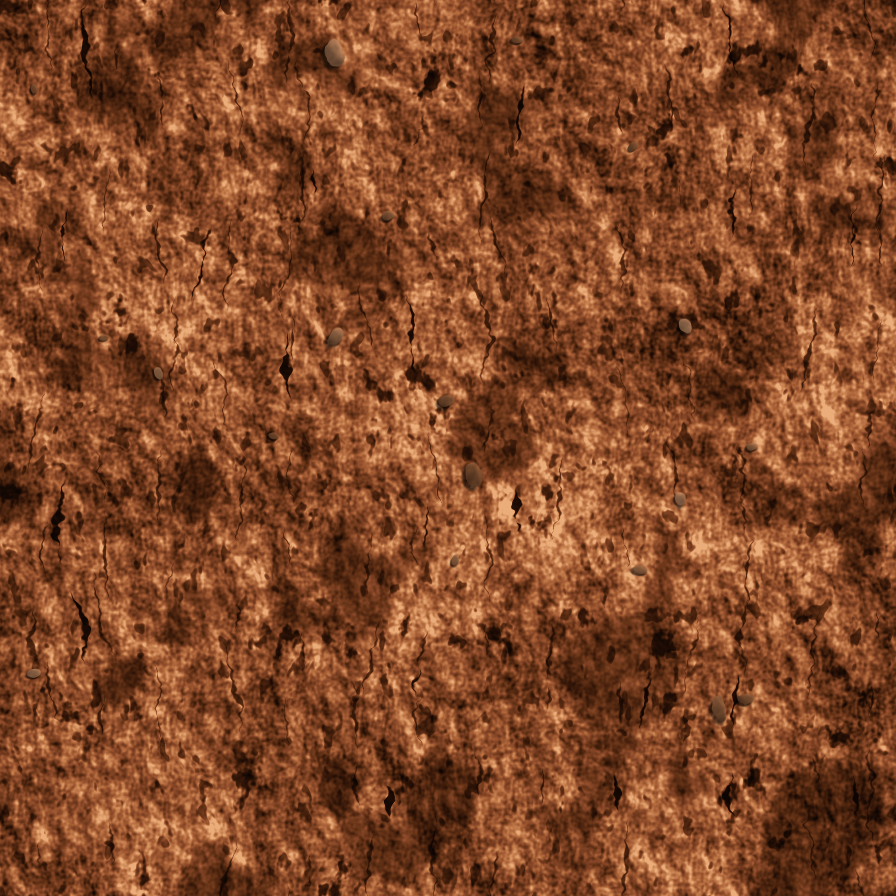
A Shadertoy shader for this texture:

```glsl
// Rough, sunlit red-brown earth: a wrapped noise height field is lit from above,
// broken into crumbs, then darkened by damp patches, pits and upright cracks.
// One tone value picks the soil colour from a ramp; every lattice wraps at the edges.
const vec2 LIGHT_DIR = vec2(0.62, 0.78);
const vec3 STONE_DARK = vec3(0.42, 0.24, 0.12);
const vec3 STONE_PALE = vec3(0.84, 0.66, 0.52);

vec2 hash2(vec2 cell, float seed) {
    vec3 q = fract(cell.xyx * vec3(0.1031, 0.1030, 0.0973) + seed * 0.137);
    q += dot(q, q.yzx + 33.33);
    return fract((q.xx + q.yz) * q.zy);
}

float cornerSlope(vec2 cell, vec2 offset, vec2 period, float seed) {
    float angle = 6.2832 * hash2(mod(cell, period), seed).x;
    return dot(vec2(cos(angle), sin(angle)), offset);
}

// Gradient noise that repeats once per unit of p
float wrapNoise(vec2 p, vec2 period, float seed) {
    p = p * period + fract(seed * vec2(0.37, 0.73));
    vec2 c = floor(p), f = p - c, e = vec2(1.0, 0.0);
    vec2 w = f * f * f * (f * (f * 6.0 - 15.0) + 10.0);
    float low = mix(cornerSlope(c, f, period, seed),
                    cornerSlope(c + e, f - e, period, seed), w.x);
    float high = mix(cornerSlope(c + e.yx, f - e.yx, period, seed),
                     cornerSlope(c + 1.0, f - 1.0, period, seed), w.x);
    return mix(low, high, w.y);
}

float fbm(vec2 p, vec2 period, int octaves, float gain, float seed) {
    float sum = 0.0, amp = 1.0;
    for (int i = 0; i < octaves; i++) {
        sum += amp * wrapNoise(p, period, seed + float(i) * 1.7);
        period *= 2.0;
        amp *= gain;
    }
    return sum;
}

float soilHeight(vec2 p) {
    return fbm(p, vec2(14.0, 11.0), 5, 0.56, 3.0);
}

// Rounded crumbs with dark creases between them
float crumbs(vec2 p) {
    return abs(wrapNoise(p, vec2(33.0, 25.0), 5.0)) + 0.8 * abs(wrapNoise(p, vec2(67.0, 52.0), 7.0))
         + 0.6 * abs(wrapNoise(p, vec2(127.0, 104.0), 9.0));
}

// Scattered upright cracks with wavering, tapered outlines
float cracks(vec2 p, vec2 grid, float halfWidth, float blur, float seed) {
    float waver = 0.010 * fbm(p, vec2(18.0, 24.0), 4, 0.6, seed + 5.0);
    float ragged = 0.8 + 1.6 * fbm(p, vec2(60.0, 50.0), 2, 0.7, seed + 9.0);
    float dark = 0.0;
    for (int i = 0; i < 9; i++) {
        vec2 cell = floor(p * grid) + vec2(i % 3 - 1, i / 3 - 1);
        vec2 id = mod(cell, grid);
        vec2 place = hash2(id, seed), kind = hash2(id, seed + 2.0);
        vec2 d = p - (cell + 0.2 + 0.6 * place) / grid;
        d.x += waver + d.y * (place.y - 0.5) * 0.4;
        float taper = 1.0 - abs(d.y) / mix(0.015, 0.06, kind.x);
        float width = halfWidth * (0.3 + kind.y) * ragged * taper;
        float body = 1.0 - smoothstep(-blur, blur, abs(d.x) - width);
        dark = max(dark, body * smoothstep(0.0, 0.25, taper) * step(0.45, place.x));
    }
    return dark;
}

// Scattered stones, each with a lit top and a shadow beneath
vec3 addStones(vec3 color, vec2 p, vec2 grid, float size, float chance, float blur, float seed) {
    float rough = 0.4 * fbm(p, vec2(45.0), 3, 0.6, seed + 4.0);
    for (int i = 0; i < 9; i++) {
        vec2 cell = floor(p * grid) + vec2(i % 3 - 1, i / 3 - 1);
        vec2 id = mod(cell, grid);
        vec2 place = hash2(id, seed), kind = hash2(id, seed + 3.0);
        if (hash2(id, seed + 6.0).x > chance) continue;
        float radius = size * mix(0.5, 1.0, kind.x), angle = 3.1416 * kind.y;
        mat2 turn = mat2(cos(angle), -sin(angle), sin(angle), cos(angle));
        vec2 d = (p - (cell + 0.25 + 0.5 * place) / grid) / radius;
        vec2 squash = vec2(1.0, mix(1.2, 1.7, place.x));
        float edge = length(turn * d * squash) - 1.0 + rough;
        float under = length(turn * (d + LIGHT_DIR * 0.4) * squash) - 1.0 + rough;
        color *= 1.0 - 0.6 * (1.0 - smoothstep(-0.2, 0.3, under));
        vec3 stone = mix(STONE_DARK, STONE_PALE, kind.x * place.y + 0.15);
        stone *= 0.95 + 0.28 * dot(d, LIGHT_DIR) + 0.7 * rough;
        float soft = blur / radius;
        color = mix(color, stone, 0.8 * (1.0 - smoothstep(-soft, soft, edge)));
    }
    return color;
}

vec3 soilColor(float tone) {
    vec3 ramp[8] = vec3[8](vec3(0.05, 0.02, 0.01), vec3(0.15, 0.06, 0.02),
        vec3(0.28, 0.13, 0.05), vec3(0.40, 0.20, 0.09), vec3(0.52, 0.27, 0.15),
        vec3(0.64, 0.36, 0.20), vec3(0.78, 0.50, 0.31), vec3(0.92, 0.68, 0.48));
    vec3 color = ramp[0];
    for (int i = 1; i < 8; i++)
        color = mix(color, ramp[i], clamp((tone - ramp[i - 1].r) / (ramp[i].r - ramp[i - 1].r), 0.0, 1.0));
    return color;
}

void mainImage(out vec4 fragColor, in vec2 fragCoord) {
    vec2 uv = fragCoord / iResolution.xy;
    float blur = max(0.0012, 1.0 / iResolution.y);
    vec2 p = uv + 0.010 * vec2(fbm(uv, vec2(9.0), 3, 0.5, 11.0), fbm(uv, vec2(9.0), 3, 0.5, 17.0));
    // Lit relief, crumbs, broad colour drift and fine grain
    float relief = soilHeight(p) - soilHeight(p + LIGHT_DIR * 0.005);
    float drift = fbm(p, vec2(4.0), 5, 0.55, 23.0);
    float tone = 0.59 + 1.05 * relief + 0.42 * (crumbs(p) - 0.45) + 0.28 * drift;
    tone += 0.18 * wrapNoise(uv, vec2(230.0), 31.0);
    // Damp patches, black hollows, small pits and cracks
    float damp = smoothstep(0.12, 0.42, fbm(p, vec2(6.0), 6, 0.55, 41.0));
    float hollow = smoothstep(0.48, 0.68, fbm(p, vec2(15.0, 11.0), 5, 0.62, 47.0));
    float pits = smoothstep(0.30, 0.55, fbm(p, vec2(44.0, 31.0), 3, 0.6, 53.0));
    tone *= (1.0 - 0.42 * damp) * (1.0 - 0.7 * hollow) * (1.0 - 0.5 * pits);
    tone *= 1.0 - 0.85 * cracks(uv, vec2(8.0, 6.0), 0.0042, blur, 61.0);
    tone *= 1.0 - 0.6 * cracks(uv, vec2(14.0, 12.0), 0.0022, blur, 71.0);
    vec3 color = addStones(soilColor(tone), uv, vec2(7.0), 0.020, 0.07, blur, 83.0);
    fragColor = vec4(addStones(color, uv, vec2(15.0), 0.011, 0.08, blur, 97.0), 1.0);
}
```
